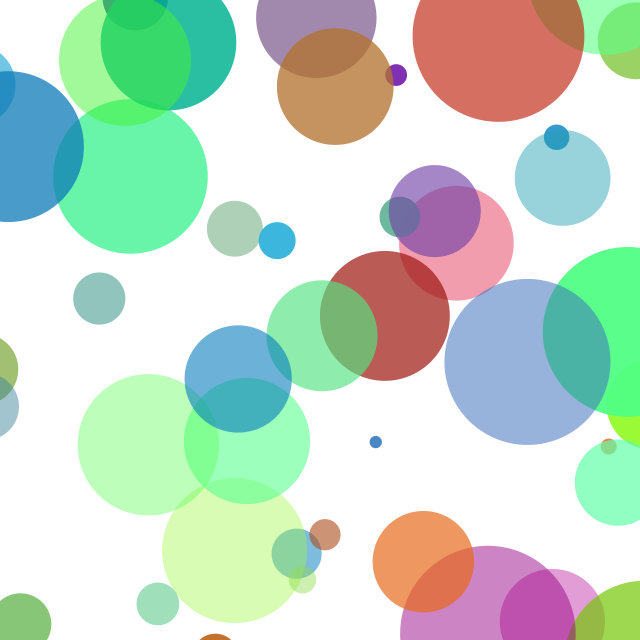
A WebGL 2 fragment shader for this background:

```glsl
#version 300 es
precision highp float;
// Scattered translucent discs of many sizes and colours on white.
// A loop places each disc by an evenly spread sequence with random jitter,
// then blends it over the discs below it.

uniform vec2 u_resolution;
out vec4 fragColor;

float hash(float n) {
    return fract(sin(n * 12.9898) * 43758.5453);
}

vec3 hash3(float n) {
    return vec3(hash(n), hash(n + 0.37), hash(n + 0.71));
}

// Base colour for a value from 0 to 1, wider bands for commoner hues.
vec3 discColor(float pick) {
    if (pick < 0.31) return vec3(0.12, 0.52, 0.68);  // blue teal
    if (pick < 0.57) return vec3(0.42, 0.90, 0.50);  // mint green
    if (pick < 0.73) return vec3(0.78, 0.24, 0.15);  // brick red
    if (pick < 0.88) return vec3(0.46, 0.78, 0.08);  // lime
    return vec3(0.53, 0.14, 0.64);                   // purple
}

void main() {
    float pixel = 1.0 / min(u_resolution.x, u_resolution.y);
    vec2 uv = gl_FragCoord.xy * pixel;
    vec3 color = vec3(1.0);

    for (int i = 1; i <= 44; i++) {
        float id = float(i);

        // Position, slightly past the borders so that some discs are cut
        vec2 jitter = 0.22 * (hash3(id + 5.0).xy - 0.5);
        vec2 center = fract(id * vec2(0.7549, 0.5698) + jitter);
        center = mix(vec2(-0.04), vec2(1.04), center);

        // Size, tint and opacity
        float radius = mix(0.008, 0.14, fract(id * 0.618));
        vec3 tint = discColor(fract(id * 0.4142 + 0.2));
        tint = clamp(tint + 0.42 * (hash3(id + 60.0) - 0.5), 0.0, 1.0);
        float opacity = mix(0.4, 0.95, hash(id + 120.0));

        // Crisp disc edge, one pixel wide
        float dist = length(uv - center) - radius;
        float coverage = clamp(0.5 - dist / pixel, 0.0, 1.0);
        color = mix(color, tint, coverage * opacity);
    }

    fragColor = vec4(color, 1.0);
}
```
